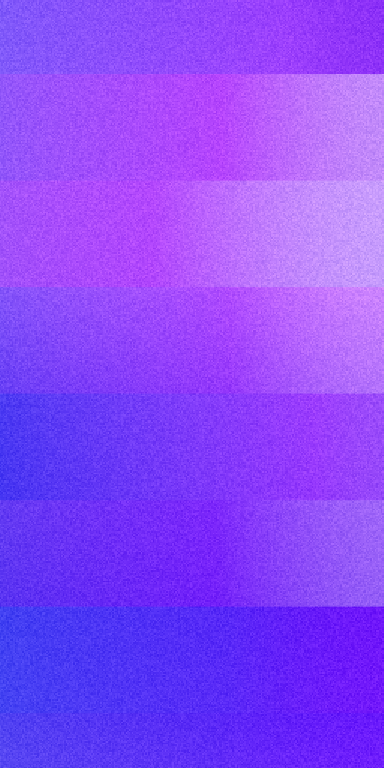
This background is drawn by a WebGL 2 fragment shader. Its source:

```glsl
#version 300 es
precision highp float;

uniform vec2 u_resolution;
out vec4 fragColor;

#define BAND_COUNT 8
#define BAND_HEIGHT 0.1387
#define FIRST_EDGE 0.0964
#define GRAIN_CELLS 256.0
#define GRAIN_AMOUNT 0.076
#define LEFT_EASE 0.85
#define RIGHT_EASE 1.5
#define FADE_COLOR vec3(0.16, 0.12, 0.02)

// Colour stops of each band, from the top down
const vec3 LEFT[BAND_COUNT] = vec3[](
    vec3(0.50, 0.35, 0.98), vec3(0.57, 0.34, 0.98),
    vec3(0.63, 0.32, 0.98), vec3(0.46, 0.29, 0.97),
    vec3(0.28, 0.22, 0.95), vec3(0.37, 0.22, 0.95),
    vec3(0.26, 0.26, 0.95), vec3(0.34, 0.28, 0.95));
const vec3 MIDDLE[BAND_COUNT] = vec3[](
    vec3(0.61, 0.25, 0.99), vec3(0.71, 0.27, 0.99),
    vec3(0.70, 0.28, 0.99), vec3(0.64, 0.26, 0.99),
    vec3(0.60, 0.23, 0.99), vec3(0.47, 0.14, 0.98),
    vec3(0.35, 0.16, 0.97), vec3(0.38, 0.18, 0.97));
const vec3 RIGHT[BAND_COUNT] = vec3[](
    vec3(0.55, 0.19, 0.97), vec3(0.76, 0.54, 0.98),
    vec3(0.78, 0.61, 0.99), vec3(0.75, 0.48, 0.99),
    vec3(0.60, 0.29, 0.98), vec3(0.60, 0.38, 0.97),
    vec3(0.44, 0.09, 0.98), vec3(0.44, 0.12, 0.99));

// Where the middle stop sits, and how much the band lightens upward
const float PEAK[BAND_COUNT] = float[](0.75, 0.58, 0.40, 0.60, 0.82, 0.56, 0.60, 0.55);
const float FADE[BAND_COUNT] = float[](-0.1, 0.0, 0.1, 0.7, 0.2, 0.3, -0.1, -0.4);

float hash(uvec2 cell) {
    uint h = cell.x * 1597334677u ^ cell.y * 3812015801u;
    h = (h ^ (h >> 16)) * 2246822519u;
    h = (h ^ (h >> 13)) * 3266489917u;
    return float((h ^ (h >> 16)) >> 8) / 16777216.0;
}

// Three-stop gradient across one band, with a soft vertical fade
vec3 bandColor(int index, float x, float row) {
    int i = clamp(index, 0, BAND_COUNT - 1);
    float toMiddle = pow(clamp(x / PEAK[i], 0.0, 1.0), LEFT_EASE);
    float rightSpan = clamp((x - PEAK[i]) / (1.0 - PEAK[i]), 0.0, 1.0);
    float toRight = 1.0 - pow(1.0 - rightSpan, RIGHT_EASE);
    vec3 color = mix(mix(LEFT[i], MIDDLE[i], toMiddle), RIGHT[i], toRight);
    float height = 0.5 - (row - float(i));
    return color + FADE_COLOR * FADE[i] * height;
}

// Fine grain with a triangular spread, centred on zero
float grain(vec2 uv) {
    vec2 aspect = vec2(1.0, u_resolution.y / u_resolution.x);
    uvec2 cell = uvec2(floor(uv * aspect * GRAIN_CELLS));
    return hash(cell) + hash(cell + 4096u) - 1.0;
}

void main() {
    vec2 uv = gl_FragCoord.xy / u_resolution;

    // Bands, blended over one pixel at each seam
    float row = (1.0 - uv.y - FIRST_EDGE) / BAND_HEIGHT + 1.0;
    float seam = floor(row + 0.5);
    float pixel = 1.0 / (u_resolution.y * BAND_HEIGHT);
    float below = clamp((row - seam) / pixel + 0.5, 0.0, 1.0);
    int lower = int(seam);
    vec3 color = mix(bandColor(lower - 1, uv.x, row), bandColor(lower, uv.x, row), below);

    // Grain, weaker in the blue channel
    color += grain(uv) * GRAIN_AMOUNT * vec3(1.0, 0.9, 0.4);
    fragColor = vec4(clamp(color, 0.0, 1.0), 1.0);
}
```
